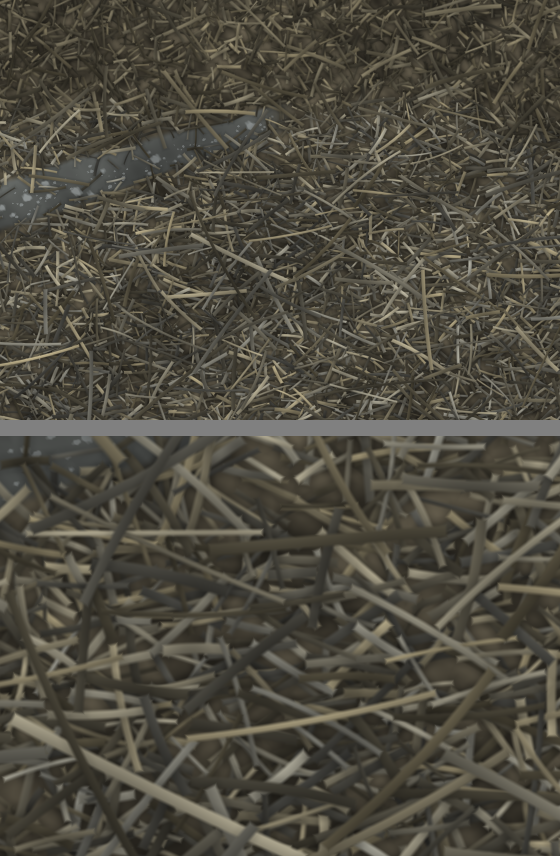
Top: the whole. Bottom: its middle third, enlarged.
This texture is drawn by a WebGL 2 fragment shader. Its source:

```glsl
#version 300 es
precision highp float;

#define LAYERS 18
#define FINE_CELL 0.042
#define COARSE_CELL 0.22
#define STRAW_WIDTH 0.0031
#define SOFTNESS 0.0019
#define SHADOW 0.09
#define FLATTEN 0.62
#define DARK_TONE 0.225
#define LIGHT_TONE 0.61
#define WARM vec3(1.04, 0.965, 0.755)
#define COOL vec3(1.0, 0.995, 0.93)
#define BEND 0.15

uniform vec2 u_resolution;
out vec4 outColor;

vec4 hash4(vec3 c) {
  vec4 q = fract(c.xyzx * vec4(0.1031, 0.1030, 0.0973, 0.1099));
  q += dot(q, q.wzxy + 33.33);
  return fract((q.xxyz + q.yzzw) * q.zywx);
}

// Layered sines, roughly -1 to 1
float waves(vec2 p) {
  return 0.5 * sin(p.x * 7.0 + 2.0 * sin(p.y * 6.0))
       + 0.3 * sin(p.y * 17.0 - p.x * 9.0 + 1.3)
       + 0.2 * sin(p.x * 29.0 + p.y * 23.0);
}

// Height across the bare strip of ground: -1 lower edge, 1 upper edge
float stripHeight(vec2 p) {
  float halfWidth = 0.062 - 0.04 * p.x;
  return (p.y - 0.51 - 0.31 * p.x - 0.006 * waves(p * 3.0)) / max(halfWidth, 0.01);
}

float stripMask(vec2 p) {
  float across = 1.0 - smoothstep(0.8, 1.15, abs(stripHeight(p)));
  return across * (1.0 - smoothstep(0.6, 0.72, p.x));
}

// Pale cellular flecks, denser near the lower side of the strip
float flecks(vec2 p, float cell) {
  vec2 g = p / cell;
  float cover = 0.0;
  for (int y = -1; y <= 1; y++)
  for (int x = -1; x <= 1; x++) {
    vec2 id = floor(g) + vec2(x, y);
    vec4 h = hash4(vec3(id + 50.0, 91.0));
    vec2 center = id + h.xy;
    float chance = 0.42 * (1.0 - smoothstep(0.1, 0.9, abs(stripHeight(center * cell) + 0.2)));
    float d = length((g - center) * vec2(1.0, 1.2)) - 0.1 - 0.3 * h.z * h.z;
    d += 0.12 * waves(g * 0.6);
    cover = max(cover, step(h.w, chance) * (1.0 - smoothstep(-0.14, 0.14, d)));
  }
  return cover;
}

vec3 ground(vec2 p) {
  vec3 soil = vec3(0.275, 0.255, 0.21) * (1.0 + 0.4 * waves(p * 6.0));
  vec3 stone = vec3(0.315, 0.325, 0.315) * (1.0 + 0.12 * stripHeight(p) + 0.1 * waves(p * 4.0));
  float pale = max(0.8 * flecks(p, 0.03), 0.6 * flecks(p + 0.003, 0.012));
  stone = mix(stone, vec3(0.57, 0.59, 0.59), pale);
  return mix(soil, stone, stripMask(p));
}

// Lays one straw, with its soft shadow, over the colour below
vec3 layStraw(vec3 below, vec2 p, vec2 id, float layer, float cell, float rise) {
  vec4 place = hash4(vec3(id + 100.0, layer + 3.0));
  vec4 look = hash4(vec3(id + 170.0, layer + 41.0));
  vec2 shift = vec2(0.37, 0.61) * layer;
  vec2 center = (id + place.xy - shift) * cell;
  float heap = smoothstep(0.66, 0.8, center.y + 0.04 * waves(center));
  float chance = mix(1.0, 0.45, rise) * (1.0 - 0.93 * stripMask(center));
  chance *= 1.0 - 0.5 * heap * rise;
  if (place.w > chance) return below;

  // Straw axes, bend and size
  float angle = 3.14159 * place.z;
  vec2 axis = normalize(vec2(cos(angle), mix(FLATTEN, 0.9, heap) * sin(angle)));
  vec2 q = p - center;
  q = vec2(dot(q, axis), dot(q, vec2(-axis.y, axis.x)));
  float halfLength = cell * mix(0.3, 0.85, look.x) * (1.0 - 0.25 * heap);
  q.y += (look.y - 0.5) * BEND * q.x * q.x / halfLength;
  float width = STRAW_WIDTH * mix(0.5, 1.3, look.w) * mix(0.85, 1.3, rise);
  float d = max(abs(q.y) - width, abs(q.x) - halfLength);
  float soft = max(SOFTNESS * (1.0 + 0.4 * heap), 0.6 / u_resolution.y);

  // Tone and tint
  float tone = mix(DARK_TONE, LIGHT_TONE, pow(look.z, 1.7));
  tone *= mix(0.92, 1.06, rise) * (1.0 - 0.13 * heap);
  tone *= 1.0 + 0.12 * clamp(q.y / width, -1.0, 1.0) * sign(axis.x);
  tone *= 1.0 + 0.1 * sin(q.x / halfLength * 3.0 + 6.0 * look.y);
  float coolness = fract(look.x * 7.0 + look.w * 5.0) * (1.0 - 0.65 * heap);
  vec3 straw = tone * mix(WARM, COOL, coolness);

  below *= 1.0 - SHADOW * (1.0 - smoothstep(0.0, 0.008, d));
  return mix(below, straw, 1.0 - smoothstep(-soft, soft, d));
}

void main() {
  vec2 p = gl_FragCoord.xy / u_resolution.y;
  vec3 color = ground(p);

  // Short chaff first, long loose stalks last
  for (int i = 0; i < LAYERS; i++) {
    float layer = float(i);
    float rise = layer / float(LAYERS - 1);
    float cell = mix(FINE_CELL, COARSE_CELL, rise * rise * rise);
    vec2 base = floor(p / cell + vec2(0.37, 0.61) * layer);
    for (int y = -1; y <= 1; y++)
    for (int x = -1; x <= 1; x++)
      color = layStraw(color, p, base + vec2(x, y), layer, cell, rise);
  }

  // Broad light and shade over the heaps
  color *= 1.0 + 0.13 * waves(p * 0.9 + 0.4);
  outColor = vec4(color, 1.0);
}
```
